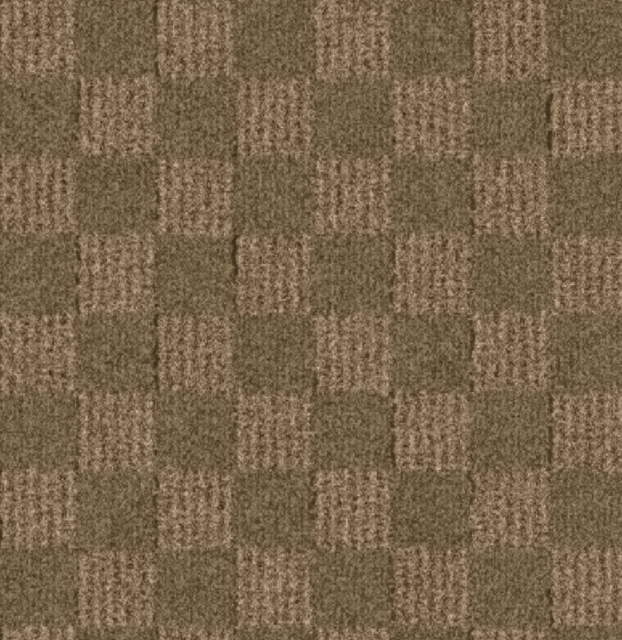
This texture is drawn by a Shadertoy shader. Its source:

```glsl
// Woven carpet of about 7.9 by 8.2 checker tiles: fine-ribbed olive squares and
// coarse looped tan squares. Noise grain forms the yarn, ragged borders separate
// the tiles, and dark knotted gaps run down the left side of the tan ones.

float hash(vec2 p) {
    vec3 q = fract(vec3(p.xyx) * 0.1031);
    q += dot(q, q.yzx + 33.33);
    return fract((q.x + q.y) * q.z);
}

float noise(vec2 p) {
    vec2 i = floor(p), f = fract(p);
    f = f * f * (3.0 - 2.0 * f);
    return mix(mix(hash(i), hash(i + vec2(1, 0)), f.x),
               mix(hash(i + vec2(0, 1)), hash(i + vec2(1, 1)), f.x), f.y);
}

// Soft checker: +1 on tan tiles, -1 on olive tiles
float checker(vec2 p) {
    vec2 toEdge = 0.5 - abs(fract(p) - 0.5);
    vec2 side = 1.0 - 2.0 * mod(floor(p), 2.0);
    vec2 soft = side * smoothstep(0.0, 0.03, toEdge);
    return soft.x * soft.y;
}

// Yarn grain: fine tufts plus slightly larger clumps, centred on zero
float grain(vec2 p) {
    return 0.60 * (noise(p * vec2(33.0, 29.0)) - 0.5)
         + 0.28 * (noise(p * vec2(19.0, 21.0) + 71.0) - 0.5)
         + 0.60 * (noise(p * vec2(49.0, 45.0) + 23.0) - 0.5);
}

// Coarse looped ribs, six per tile, broken into rows of tufts
float loops(vec2 p) {
    p.x += 0.025 * (noise(p * vec2(5.0, 9.0)) - 0.5);
    float rib = cos(6.28318 * (p.x * 6.0 - 0.5));
    float rowShift = 0.35 * hash(vec2(floor(p.x * 6.0), 4.0));
    float row = cos(6.28318 * (p.y * 9.0 + rowShift + 0.5 * noise(p * 6.0)));
    return 0.70 * rib + 0.40 * row * (0.6 - 0.4 * rib);
}

// Knotted dark gaps beside the left edge of tan tiles, of varying width and depth
float seamGap(vec2 p) {
    float column = floor(p.x + 0.5);
    float row = floor(p.y);
    float beforeTan = 1.0 - mod(column + row, 2.0);
    float wear = hash(vec2(column, row) + 9.0);
    float wobble = 0.06 * (noise(vec2(p.y * 12.0, column * 7.0)) - 0.5);
    float patches = noise(vec2(p.y * 3.0, column * 5.0 + 2.0));
    float knots = noise(vec2(p.y * 17.0, column * 11.0 + 40.0));
    float broken = smoothstep(0.42, 0.72, 0.35 * patches + 0.65 * knots + 0.12 * wear);
    float x = abs(p.x - column - 0.005 + wobble);
    float line = 1.0 - smoothstep(0.008, 0.028 + 0.022 * patches, x);
    return line * broken * mix(0.15, 1.0, beforeTan) * mix(0.45, 1.0, wear * patches);
}

void mainImage(out vec4 fragColor, in vec2 fragCoord) {
    vec2 uv = fragCoord / iResolution.xy;
    vec2 p = vec2(uv.x * 7.9 + 0.02, (1.0 - uv.y) * 8.16);

    // Tuft-sized irregularity of the tile borders
    vec2 ragged = vec2(noise(p * vec2(4.0, 16.0)), noise(p * vec2(15.0, 4.0) + 50.0));
    float tan01 = 0.5 + 0.5 * checker(p + 0.10 * (ragged - 0.5));

    // Base colours with gentle drift between tiles
    vec3 olive = vec3(0.439, 0.369, 0.264);
    vec3 tanYarn = vec3(0.506, 0.421, 0.318);
    vec3 color = mix(olive, tanYarn, tan01);
    color += 0.010 * (hash(floor(p) + 3.0) - 0.5) + 0.015 * (noise(p * 2.3) - 0.5);

    // Relief: fine ribs on olive, coarse loops on tan
    float fineRib = cos(6.28318 * (p.x * 12.0 + 0.2 * noise(p * vec2(4.0, 8.0))));
    float relief = mix(0.020 * fineRib, 0.080 * loops(p), tan01);
    color += relief * vec3(1.0, 0.97, 0.92);
    color += grain(p) * mix(0.26, 0.34, tan01) * vec3(1.0, 0.98, 0.94);

    // Scattered pale fibre tips
    float tips = smoothstep(0.80, 0.98, noise(p * vec2(31.0, 35.0) + 130.0));
    color += tips * mix(0.05, 0.10, tan01);

    // Open seams
    color = mix(color, vec3(0.19, 0.14, 0.06), 0.85 * seamGap(p));
    fragColor = vec4(clamp(color, 0.0, 1.0), 1.0);
}
```
